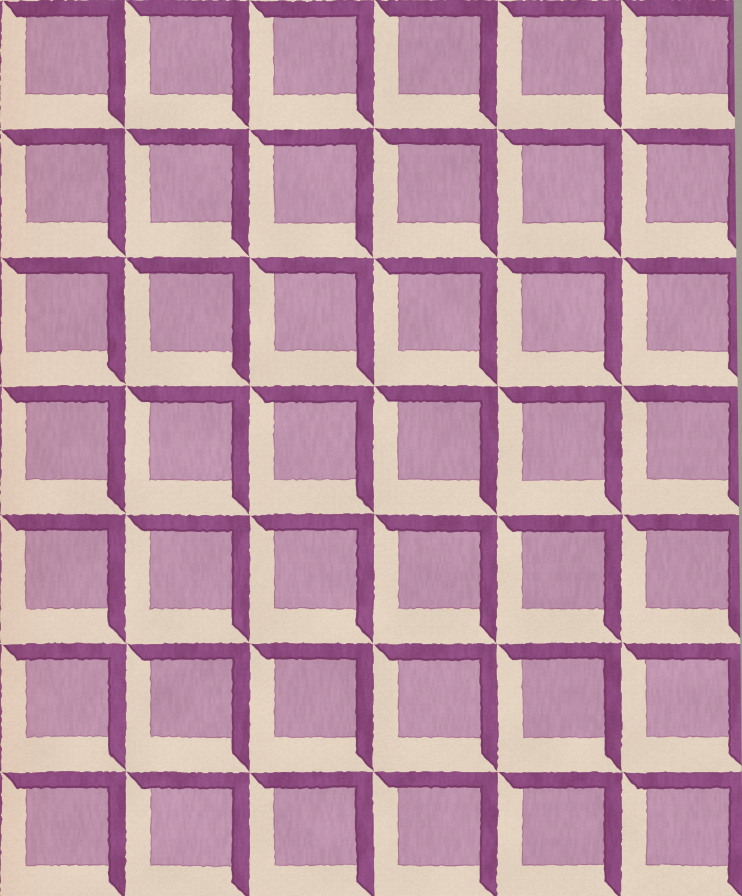
This pattern is drawn by a Shadertoy shader. Its source:

```glsl
// Lengths are in cell widths
const float CANVAS_HEIGHT = 7.218;
const vec2 CELL = vec2(1.0, 1.036);
const vec2 GRID_OFFSET = vec2(0.012, 0.0);
const float TOP_BAND = 0.135;
const float SIDE_BAND = 0.145;
const float LEFT_MARGIN = 0.195;
const float BOTTOM_MARGIN = 0.277;
const float LINE_WIDTH = 0.018;
const float EDGE_WOBBLE = 0.014;
const float GRAIN = 0.07;
const float CELL_VARIATION = 0.025;
const vec2 SHEET_EDGE = vec2(5.91, 5.985); // right edge at top and bottom

const vec3 LILAC = vec3(0.74, 0.57, 0.67);
const vec3 CREAM = vec3(0.89, 0.82, 0.75);
const vec3 PURPLE = vec3(0.58, 0.32, 0.53);
const vec3 DARK_PURPLE = vec3(0.50, 0.25, 0.43);
const vec3 SOFT_LINE = vec3(0.60, 0.36, 0.49);
const vec3 BACKING = vec3(0.62, 0.60, 0.57);

float hash(vec2 p) {
    return fract(sin(dot(p, vec2(127.1, 311.7))) * 43758.5453);
}

float noise(vec2 p) {
    vec2 i = floor(p), f = fract(p);
    f = f * f * (3.0 - 2.0 * f);
    return mix(mix(hash(i), hash(i + vec2(1, 0)), f.x),
               mix(hash(i + vec2(0, 1)), hash(i + vec2(1, 1)), f.x), f.y);
}

float coverage(float d, float aa) {
    return 1.0 - smoothstep(-aa, aa, d);
}

// Signed distance to an axis-aligned box
float boxDistance(vec2 p, vec2 lo, vec2 hi) {
    vec2 q = abs(p - 0.5 * (lo + hi)) - 0.5 * (hi - lo);
    return length(max(q, 0.0)) + min(max(q.x, q.y), 0.0);
}

// Top and right bands, each with a mitred free end
float bandDistance(vec2 c) {
    float top = max(c.y - TOP_BAND, (c.y - 1.1 * c.x) * 0.67);
    float side = max(CELL.x - SIDE_BAND - c.x,
                     ((CELL.x - c.x) - (CELL.y - c.y)) * 0.707);
    return min(top, side);
}

void mainImage(out vec4 fragColor, in vec2 fragCoord) {
    float scale = CANVAS_HEIGHT / iResolution.y;
    float aa = 0.75 * scale;
    vec2 p = vec2(fragCoord.x, iResolution.y - fragCoord.y) * scale;

    // Hand-printed wobble, then repeat
    vec2 rough = vec2(noise(p * vec2(12, 30)), noise(p * vec2(36, 12) + 50.0)) - 0.5;
    vec2 drift = vec2(noise(p * 1.7 + 9.0), noise(p * 1.7 + 31.0)) - 0.5;
    vec2 q = p - GRID_OFFSET + EDGE_WOBBLE * (rough + drift);
    vec2 id = floor(q / CELL);
    vec2 c = q - id * CELL;

    // Paper and pigment texture
    float fibre = noise(p * vec2(55, 14)) - 0.5;
    float speck = noise(p * 70.0 + 17.0) - 0.5;
    float cloud = noise(p * 3.0 + 5.0) - 0.5;
    float tone = CELL_VARIATION * (hash(id) - 0.5);

    vec3 color = CREAM + GRAIN * 0.4 * (speck + cloud);

    // Lilac panel with a soft printed rim
    float panel = boxDistance(c, vec2(LEFT_MARGIN, 0.0),
                              vec2(CELL.x, CELL.y - BOTTOM_MARGIN));
    vec3 lilac = LILAC + GRAIN * (0.6 * fibre + 0.3 * speck + 0.4 * cloud) + tone;
    float rim = coverage(-panel - 0.5 * LINE_WIDTH, aa);
    lilac = mix(lilac, SOFT_LINE, rim * (0.55 + 0.6 * rough.x));
    color = mix(color, lilac, coverage(panel, aa));

    // Purple bands with dark inner edges
    float band = bandDistance(c);
    float cellEdge = min(c.y, CELL.x - c.x);
    float shape = max(band, aa - cellEdge);
    float ink = smoothstep(0.35, 0.8, noise(p * vec2(9, 5) + 70.0));
    vec3 purple = mix(PURPLE, DARK_PURPLE, 0.15 + 0.45 * ink);
    purple += GRAIN * (0.5 * fibre + 0.4 * speck) + tone;
    float outline = coverage(-band - LINE_WIDTH, aa);
    outline = max(outline, 0.6 * coverage(cellEdge - 0.6 * LINE_WIDTH, aa));
    purple = mix(purple, DARK_PURPLE - 0.03, outline * 0.9);
    color = mix(color, purple, coverage(shape, aa));

    // Warm toning toward the left edge
    color *= mix(vec3(1.0), vec3(0.985, 0.955, 0.945), exp(-3.0 * p.x));

    // Slanted trim of the sheet
    float sheet = p.x - mix(SHEET_EDGE.x, SHEET_EDGE.y, p.y / CANVAS_HEIGHT);
    color = mix(BACKING + 0.02 * speck, color, coverage(sheet, aa));

    fragColor = vec4(clamp(color, 0.0, 1.0), 1.0);
}
```
